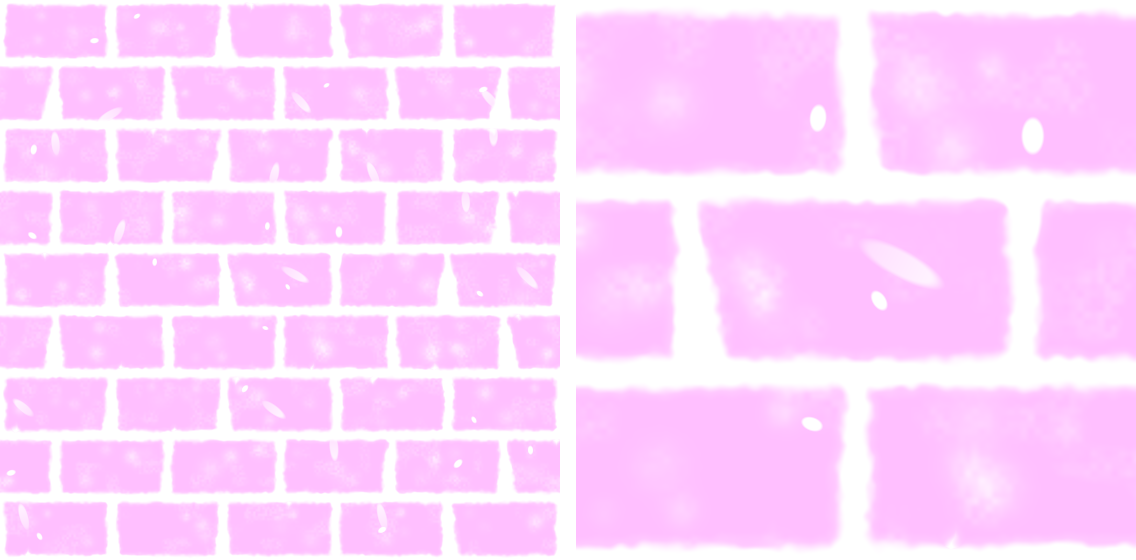
Left, the full canvas; right, a detail of the centre.
This texture is drawn by a Shadertoy shader. Its source:

```glsl
#define GRID vec2(5.0, 9.0)
#define HALF_BRICK vec2(0.0925, 0.0468)
#define CORNER 0.006
#define EDGE_SOFT 0.0032
#define RAGGED 0.006
#define SLANT 0.22
#define GOUGE_CHANCE 0.36
#define CHIP_CHANCE 0.2
#define NICK_CHANCE 0.4
#define BLOTCHES 4
#define PINK vec3(1.0, 0.735, 1.0)
#define WHITE vec3(1.0)

vec2 hash2(vec2 p) {
    vec3 q = fract(p.xyx * vec3(0.1031, 0.1030, 0.0973));
    q += dot(q, q.yzx + 33.33);
    return fract((q.xx + q.yz) * q.zy);
}

// Random pair for one feature of one brick
vec2 rnd(vec2 id, float k) {
    return hash2(id + k * vec2(17.3, 31.7));
}

float noise(vec2 p) {
    vec2 i = floor(p), f = fract(p);
    f = f * f * (3.0 - 2.0 * f);
    float a = mix(hash2(i).x, hash2(i + vec2(1, 0)).x, f.x);
    float b = mix(hash2(i + vec2(0, 1)).x, hash2(i + 1.0).x, f.x);
    return mix(a, b, f.y);
}

// Maps a rotated ellipse onto the unit disc
vec2 toDisc(vec2 p, vec2 radii, float angle) {
    float c = cos(angle), s = sin(angle);
    return vec2(c * p.x + s * p.y, c * p.y - s * p.x) / radii;
}

// Signed distance to a worn brick with slanted sides and ragged edges
float brickDistance(vec2 p, vec2 id, vec2 seed) {
    vec2 coarse = vec2(noise(p * 55.0 + seed), noise(p * 50.0 + seed + 19.0));
    vec2 fine = vec2(noise(p * 170.0 + seed), noise(p * 150.0 + seed + 47.0));
    vec2 warp = (coarse - 0.5) * vec2(1.0, 0.6) + (fine - 0.5) * 0.5;
    vec2 q = p + RAGGED * warp;

    vec2 side = rnd(id, p.x > 0.0 ? 1.0 : 2.0);
    float tilt = SLANT * pow(2.0 * side.x - 1.0, 3.0);
    vec2 size = HALF_BRICK;
    size.x += tilt * p.y - 0.7 * abs(tilt) * HALF_BRICK.y - 0.002 * side.y;
    vec2 b = abs(q) - size + CORNER;
    float d = length(max(b, 0.0)) + min(max(b.x, b.y), 0.0) - CORNER;

    // Pointed nick in the upper or lower edge
    vec2 nick = rnd(id, 3.0), place = rnd(id, 4.0);
    if (nick.x < NICK_CHANCE) {
        vec2 at = vec2(1.8 * place.x - 0.9, place.y < 0.3 ? -1.0 : 1.0) * HALF_BRICK;
        vec2 n = abs(q - at);
        d = max(d, (mix(0.005, 0.010, nick.y) - n.x - n.y) * 0.7);
    }
    return d;
}

// Cloudy pale patches and fine grain
float bloom(vec2 p, vec2 id, vec2 seed) {
    float pale = 0.0;
    for (int i = 0; i < BLOTCHES; i++) {
        float k = 10.0 + 2.0 * float(i);
        vec2 at = (rnd(id, k) - 0.5) * vec2(0.15, 0.066);
        vec2 look = rnd(id, k + 1.0);
        vec2 r = (p - at) / mix(0.007, 0.017, look.x);
        pale += mix(0.08, 0.48, look.y * look.y) * exp(-dot(r, r));
    }
    float grain = noise(p * 240.0 + seed);
    float patches = smoothstep(0.5, 0.85, noise(p * 38.0 + seed + 71.0));
    return pale * (0.75 + 0.5 * grain) + 0.22 * patches * grain;
}

// Long faded gouges and small bright chips
float scars(vec2 p, vec2 id, float px) {
    float white = 0.0;
    vec2 pick = rnd(id, 30.0), look = rnd(id, 31.0);
    if (pick.x < GOUGE_CHANCE) {
        vec2 at = (rnd(id, 32.0) - 0.5) * vec2(0.16, 0.08);
        vec2 g = toDisc(p - at, vec2(0.0095, mix(0.021, 0.033, look.x)), 2.2 * look.y - 1.1);
        float fade = mix(0.45, 0.9, 0.5 + 0.5 * g.y * sign(pick.y - 0.5));
        white = fade * smoothstep(1.0, 0.6, length(g));
    }
    for (int i = 0; i < 2; i++) {
        float k = 40.0 + 3.0 * float(i);
        vec2 chip = rnd(id, k), shape = rnd(id, k + 1.0);
        if (chip.x > CHIP_CHANCE) continue;
        vec2 at = (rnd(id, k + 2.0) - 0.5) * vec2(0.16, 0.07);
        vec2 radii = mix(0.8, 1.35, shape.x) * vec2(0.0092, 0.0056);
        float e = length(toDisc(p - at, radii, mix(-1.1, 1.8, shape.y)));
        white = max(white, smoothstep(1.0, 0.8 - px / radii.y, e));
    }
    return white;
}

void mainImage(out vec4 fragColor, in vec2 fragCoord) {
    vec2 cell = fragCoord / iResolution.xy * GRID;
    float px = 1.0 / iResolution.y;

    // Running bond: odd rows shift by half a brick
    cell.x += 0.5 * mod(floor(cell.y), 2.0);
    vec2 id = floor(cell);
    id.x = mod(id.x, GRID.x);
    vec2 p = (fract(cell) - 0.5) / GRID;
    vec2 seed = floor(rnd(id, 5.0) * 200.0) + 100.0;

    float d = brickDistance(p, id, seed);
    float soft = max(EDGE_SOFT * mix(0.6, 1.5, noise(p * 40.0 + seed + 33.0)), px);
    float cover = smoothstep(soft, -soft, d);
    float rim = 0.18 * smoothstep(-0.008, 0.0, d);

    float pale = clamp(0.05 + bloom(p, id, seed) + rim, 0.0, 0.85);
    pale = max(pale, scars(p, id, px));
    fragColor = vec4(mix(WHITE, mix(PINK, WHITE, pale), cover), 1.0);
}
```
